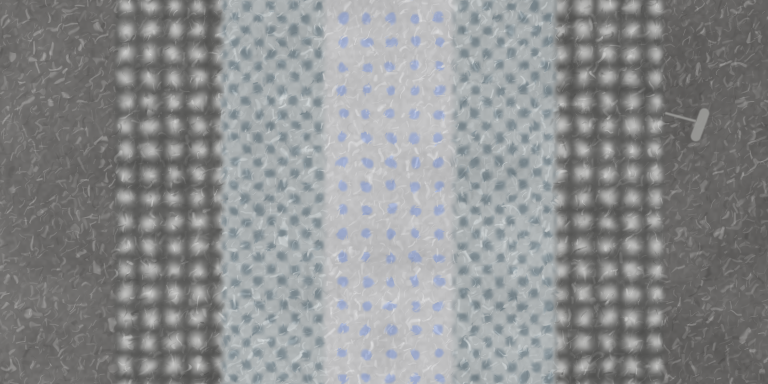
Give the GLSL for this texture, as a WebGL 1 fragment shader.

```glsl
precision highp float;
// Vertical bands of grey, teal and blue-dotted woven cloth covered in short fibres.

#define MID_X 1.013      // centre line of the bands, in canvas heights
#define HALF_CENTRE 0.168
#define HALF_TEAL 0.434
#define HALF_WEAVE 0.714
#define EDGE_SOFT 0.012
#define PITCH_X 0.06276  // spacing of the weave
#define PITCH_Y 0.0625
#define FIBRE_CELLS 38.0
#define FIBRE_SHIFT 0.012
#define LEAN 1.0         // mean fibre angle in radians
#define TAU 6.2831853

uniform vec2 u_resolution;

float hash(vec2 p) {
  vec3 q = fract(vec3(p.xyx) * 0.1031);
  q += dot(q, q.yzx + 33.33);
  return fract((q.x + q.y) * q.z);
}

float noise(vec2 p) {
  vec2 i = floor(p);
  vec2 f = fract(p);
  f = f * f * (3.0 - 2.0 * f);
  return mix(mix(hash(i), hash(i + vec2(1.0, 0.0)), f.x),
             mix(hash(i + vec2(0.0, 1.0)), hash(i + 1.0), f.x), f.y);
}

float segmentDistance(vec2 p, vec2 a, vec2 b) {
  vec2 ab = b - a;
  vec2 ap = p - a;
  return length(ap - ab * clamp(dot(ap, ab) / dot(ab, ab), 0.0, 1.0));
}

// 1 inside the given half width, 0 outside.
float band(float x, float halfWidth) {
  return 1.0 - smoothstep(halfWidth - EDGE_SOFT, halfWidth + EDGE_SOFT, abs(x - MID_X));
}

vec3 cloth(vec2 p) {
  vec2 wobble = vec2(noise(p * 30.0), noise(p * 30.0 + 71.0)) - 0.5;
  vec2 cell = p / vec2(PITCH_X, PITCH_Y) + wobble * 0.18 - vec2(0.22, 0.75);
  vec2 wave = cos(TAU * cell);
  vec2 bump = 0.5 + 0.5 * wave;

  // Outer felt, then each band laid over it towards the middle.
  vec3 col = vec3(0.405, 0.400, 0.395) + 0.04 * (1.0 - smoothstep(0.0, 0.5, p.x));
  float knot = 0.78 * pow(bump.x * bump.y, 0.85) + 0.11 * (bump.x + bump.y);
  vec3 weave = mix(vec3(0.36, 0.36, 0.355), vec3(0.74, 0.74, 0.735), knot);
  col = mix(col, weave, band(p.x, HALF_WEAVE));

  float checker = smoothstep(-0.25, 0.95, wave.x * wave.y);
  vec3 teal = mix(vec3(0.69, 0.71, 0.715), vec3(0.50, 0.55, 0.575), checker);
  col = mix(col, teal, band(p.x, HALF_TEAL));

  float blueDot = smoothstep(0.42, 0.85, bump.x * (1.0 - bump.y));
  blueDot *= band(p.x, HALF_CENTRE - 0.015);
  vec3 pale = mix(vec3(0.755, 0.755, 0.76), vec3(0.62, 0.67, 0.80), blueDot);
  return mix(col, pale, band(p.x, HALF_CENTRE));
}

// Scattered short strokes: x is coverage, y is shade, z is a sideways shift.
vec3 fibres(vec2 p, float seed) {
  vec2 bend = vec2(noise(p * 1.3 + seed), noise(p * 1.3 + seed + 47.0)) - 0.5;
  vec2 q = p + bend * 0.7;
  vec2 home = floor(q);
  float soft = 0.06 + FIBRE_CELLS / u_resolution.y * 0.5;
  vec3 result = vec3(0.0);
  for (int j = -1; j <= 1; j++) {
    for (int i = -1; i <= 1; i++) {
      vec2 id = home + vec2(float(i), float(j));
      vec2 key = id + seed;
      vec2 centre = id + vec2(hash(key + 3.1), hash(key + 17.7));
      float angle = LEAN + (hash(key + 29.3) - 0.5) * 2.0;
      vec2 reach = vec2(cos(angle), sin(angle)) * mix(0.18, 0.5, hash(key + 41.9));
      float radius = mix(0.05, 0.17, hash(key + 53.3));
      float d = segmentDistance(q, centre - reach, centre + reach) - radius;
      float cover = 1.0 - smoothstep(-soft, soft, d);
      float shade = mix(-0.3, 1.0, hash(key + 67.1));
      result = mix(result, vec3(1.0, shade, hash(key + 83.7) - 0.5), cover);
    }
  }
  return result;
}

void main() {
  vec2 p = gl_FragCoord.xy / u_resolution.y;
  vec3 coarse = fibres(p * FIBRE_CELLS, 11.0);
  vec3 fine = fibres(p * FIBRE_CELLS * 1.45, 139.0);

  // Fibres drag the cloth pattern along and catch light.
  vec2 drag = vec2(coarse.z + 0.5 * fine.z, coarse.z - fine.z) * FIBRE_SHIFT;
  vec3 col = cloth(p + drag);
  float gain = mix(0.19, 0.10, band(p.x, HALF_WEAVE));
  gain = mix(gain, 0.13, band(p.x, HALF_TEAL));
  gain = mix(gain, 0.11, band(p.x, HALF_CENTRE));
  col += gain * (0.75 * coarse.y + 0.45 * fine.y) - 0.015;
  col += 0.05 * (noise(p * 9.0) - 0.5) + 0.04 * (noise(p * 95.0) - 0.5);

  // A loose pale tuft with a thin tail on the right-hand felt.
  float tuft = segmentDistance(p, vec2(1.812, 0.645), vec2(1.834, 0.705)) - 0.012;
  float tail = segmentDistance(p, vec2(1.735, 0.705), vec2(1.81, 0.685)) - 0.002;
  float loose = 1.0 - smoothstep(-0.002, 0.004, min(tuft, tail));
  col = mix(col, vec3(0.61, 0.61, 0.60), loose * 0.9);

  gl_FragColor = vec4(clamp(col, 0.0, 0.87), 1.0);
}
```
